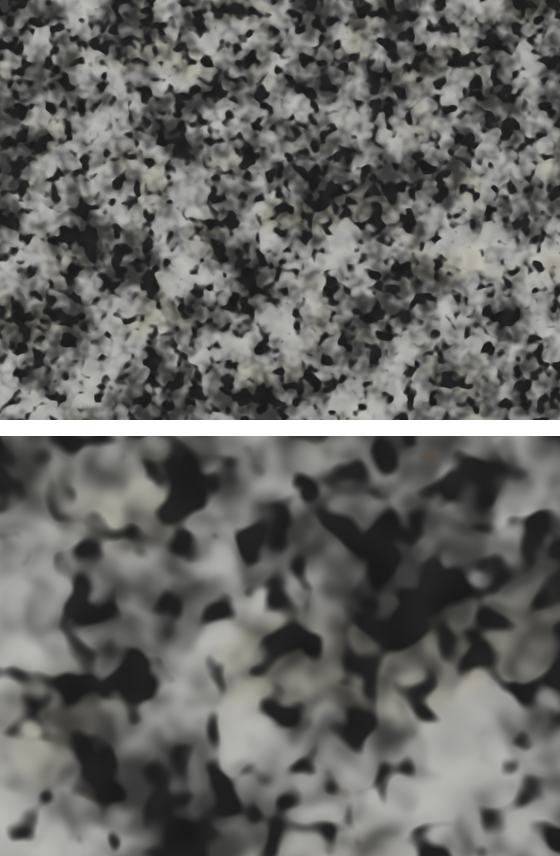
Top: the whole. Bottom: its middle third, enlarged.
A Shadertoy shader for this texture:

```glsl
#define PATCH_SCALE 5.5
#define SPECK_SCALE 26.0
#define SPECK_LEVEL 0.0
#define SPECK_SOFTNESS 0.48
#define RAGGEDNESS 0.006
#define SMOKY_GREY vec3(0.235, 0.235, 0.233)
#define PALE_GREY vec3(0.660, 0.660, 0.650)
#define MICA_BLACK vec3(0.112, 0.113, 0.114)
#define OLIVE_TINT vec3(1.01, 1.00, 0.95)
#define RUST vec3(0.34, 0.27, 0.19)

vec2 hash22(vec2 p) {
    vec3 q = fract(p.xyx * vec3(0.1031, 0.1030, 0.0973));
    q += dot(q, q.yzx + 33.33);
    return fract((q.xx + q.yz) * q.zy);
}

float cornerSlope(vec2 cell, vec2 offset, vec2 f) {
    vec2 gradient = normalize(hash22(cell + offset) - 0.4999);
    return dot(gradient, f - offset);
}

// Signed gradient noise, roughly -0.8 to 0.8
float noise(vec2 p) {
    vec2 cell = floor(p), f = fract(p);
    vec2 u = f * f * f * (f * (f * 6.0 - 15.0) + 10.0);
    float low = mix(cornerSlope(cell, vec2(0, 0), f), cornerSlope(cell, vec2(1, 0), f), u.x);
    float high = mix(cornerSlope(cell, vec2(0, 1), f), cornerSlope(cell, vec2(1, 1), f), u.x);
    return 1.2 * mix(low, high, u.y);
}

// Octaves turned against each other to hide the lattice
float layered(vec2 p, int octaves, float gain) {
    const mat2 turn = mat2(0.8, 0.6, -0.6, 0.8);
    float sum = 0.0, weight = 1.0;
    for (int i = 0; i < octaves; i++) {
        sum += weight * noise(p);
        p = turn * p * 2.13 + 17.3;
        weight *= gain;
    }
    return sum;
}

void mainImage(out vec4 fragColor, in vec2 fragCoord) {
    vec2 p = fragCoord / iResolution.y + 3.7;

    // Ragged grain borders
    p += RAGGEDNESS * vec2(noise(p * 31.0), noise(p * 31.0 + 57.0));

    // Pale feldspar patches in smoky quartz
    float patches = 0.8 * layered(p * PATCH_SCALE, 4, 0.8);
    vec3 color = mix(SMOKY_GREY, PALE_GREY, smoothstep(-0.62, 0.58, patches));
    color *= 1.0 + 0.12 * layered(p * 16.0 + 71.0, 2, 0.8);
    color *= mix(vec3(1.0), OLIVE_TINT, smoothstep(0.05, 0.45, noise(p * 8.0 + 29.0)));

    // Sparse rust stains
    float stain = noise(p * 30.0 + 113.0);
    color = mix(color, RUST, 0.35 * smoothstep(0.66, 0.80, stain));

    // Black mica specks, crowded between the pale patches
    float specks = layered(p * SPECK_SCALE + 41.0, 2, 0.55) - 0.5 * patches;
    float mica = smoothstep(SPECK_LEVEL, SPECK_LEVEL + SPECK_SOFTNESS, specks);
    vec3 micaColor = MICA_BLACK * (1.0 + 0.35 * noise(p * 28.0 + 83.0));
    color = mix(color, micaColor, 0.96 * mica);

    fragColor = vec4(color, 1.0);
}
```
